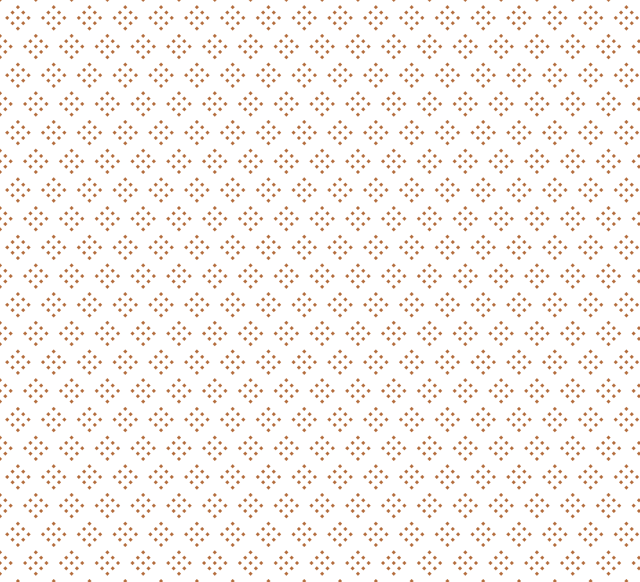
Give the GLSL for this pattern, as a Shadertoy shader.

```glsl
// Draws staggered rows of small diamond motifs, each made of nine copper dots on white.

const float REPEATS_ACROSS = 17.88;  // motif columns over the canvas width
const float ROW_PITCH = 0.8016;      // row spacing, in column widths
const float FIRST_ROW = 0.53;        // height of the lowest row of motifs
const float DOT_STEP = 0.149;        // offset between neighbouring dots
const float DOT_HALF_SIDE = 0.0402;
const float DOT_ROUNDING = 0.015;
const vec3 PAPER = vec3(1.0);
const vec3 COPPER = vec3(0.70, 0.42, 0.23);

// Position relative to the nearest motif; odd rows shift by half a column.
vec2 brickCell(vec2 p, float rowPitch) {
    float row = round(p.y / rowPitch);
    p.x -= 0.5 * mod(row, 2.0);
    return vec2(p.x - round(p.x), p.y - row * rowPitch);
}

float roundedSquare(vec2 p, float halfSide, float rounding) {
    vec2 q = abs(p) - halfSide + rounding;
    return length(max(q, 0.0)) + min(max(q.x, q.y), 0.0) - rounding;
}

// Three by three dots, the whole grid turned by 45 degrees.
float dotDiamond(vec2 p, float dotStep, float halfSide, float rounding) {
    vec2 turned = vec2(p.x + p.y, p.x - p.y) * inversesqrt(2.0);
    float spacing = dotStep * sqrt(2.0);
    vec2 nearest = clamp(round(turned / spacing), -1.0, 1.0);
    return roundedSquare(turned - nearest * spacing, halfSide, rounding);
}

void mainImage(out vec4 fragColor, in vec2 fragCoord) {
    float pixel = REPEATS_ACROSS / iResolution.x;
    vec2 p = fragCoord * pixel - vec2(0.0, FIRST_ROW);

    vec2 cell = brickCell(p, ROW_PITCH);
    float d = dotDiamond(cell, DOT_STEP, DOT_HALF_SIDE, DOT_ROUNDING);

    // Soft edge about one pixel wide
    float ink = 1.0 - smoothstep(-0.75 * pixel, 0.75 * pixel, d);
    fragColor = vec4(mix(PAPER, COPPER, ink), 1.0);
}
```
